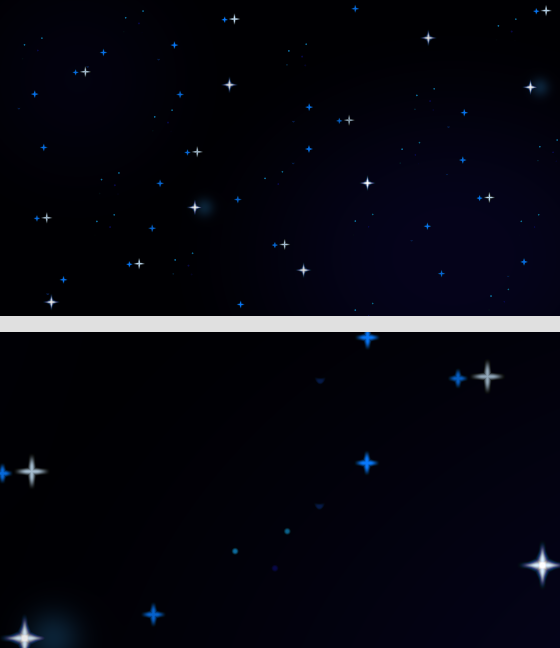
Top: the whole. Bottom: its middle third, enlarged.
Reproduce this texture procedurally as a Shadertoy shader.

```glsl
// A night sky: two faint navy glows on black, with four kinds of scattered lights.
// Each light sits in a jittered grid cell; golden-ratio steps share out the kinds:
// bright flares, white crosses with a companion, blue sparks and dot clusters.

const vec3 SPARK_BLUE = vec3(0.03, 0.48, 1.0);

vec2 hash2(float n) {
    vec3 p = fract(vec3(n + 1.7) * vec3(0.1031, 0.1030, 0.0973));
    p += dot(p, p.yzx + 33.33);
    return fract((p.xx + p.yz) * p.zy);
}

// Four-pointed star: arms of the given reach, tapering from core to tip
float star(vec2 p, float reach, float core, float tip) {
    p = abs(p);
    float along = max(p.x, p.y) / reach;
    float across = min(p.x, p.y);
    float halfWidth = mix(core, tip, smoothstep(0.0, 0.6, along));
    return smoothstep(1.0, 0.25, along) * smoothstep(halfWidth, 0.0, across);
}

float dot2(vec2 p, float radius) {
    return smoothstep(radius, radius * 0.2, length(p));
}

// Large white star with a blue fringe
vec3 flare(vec2 p) {
    vec3 fringe = vec3(0.08, 0.42, 0.8) * star(p, 0.029, 0.012, 0.005);
    vec3 body = vec3(0.85, 0.93, 1.0) * star(p, 0.024, 0.009, 0.0035);
    vec3 heart = vec3(1.0) * dot2(p, 0.010);
    return max(max(fringe, body), heart);
}

vec3 spark(vec2 p, float reach) {
    return SPARK_BLUE * max(star(p, reach, 0.006, 0.004), dot2(p, 0.006));
}

// Thin pale cross with a small blue star on its left
vec3 crossPair(vec2 p) {
    vec3 pale = vec3(0.75, 0.86, 0.95) * star(p, 0.020, 0.0055, 0.0042);
    return max(pale, spark(p + vec2(0.031, 0.002), 0.012));
}

// Loose group of tiny dots, cyan to deep navy
vec3 cluster(vec2 p, float strength) {
    vec3 c = vec3(0.05, 0.42, 0.62) * dot2(p, 0.0045);
    c += vec3(0.04, 0.38, 0.55) * dot2(p - vec2(0.055, 0.021), 0.0045);
    c += vec3(0.03, 0.03, 0.28) * dot2(p - vec2(0.042, -0.018), 0.005);
    c += vec3(0.02, 0.16, 0.27) * strength * dot2(p - vec2(-0.006, -0.044), 0.0045);
    c += vec3(0.02, 0.02, 0.20) * strength * dot2(p - vec2(0.052, -0.046), 0.005);
    return c;
}

void mainImage(out vec4 fragColor, in vec2 fragCoord) {
    vec2 uv = fragCoord / iResolution.y;
    float width = iResolution.x / iResolution.y;

    // Background glows: lower right and upper left
    float lowGlow = smoothstep(0.75, 0.1, length((uv - vec2(width * 0.81, 0.19)) * vec2(0.8, 1.0)));
    float highGlow = smoothstep(0.5, 0.0, length(uv - vec2(width * 0.14, 0.75)));
    vec3 color = vec3(0.0, 0.0, 0.012);
    color += vec3(0.018, 0.013, 0.09) * lowGlow + vec3(0.008, 0.006, 0.042) * highGlow;

    // Lights: ten columns by five rows
    vec3 lights = vec3(0.0);
    for (int i = 0; i < 50; i++) {
        float n = float(i);
        vec2 cell = vec2(mod(n, 10.0), floor(n / 10.0));
        vec2 jitter = hash2(n * 7.0);
        vec2 center = (cell + 0.08 + 0.84 * jitter) * vec2(width / 10.0, 0.2);
        vec2 p = uv - center;
        float kind = fract(n * 0.618034);
        float chance = hash2(n + 91.0).x;

        if (kind < 0.12) {
            lights = max(lights, flare(p) * mix(0.8, 1.0, chance));
            // A few flares carry a teal haze on their right
            if (i % 26 == 13) {
                float haze = exp(-dot(p - vec2(0.03, 0.0), p - vec2(0.03, 0.0)) / 0.0008);
                color += vec3(0.04, 0.13, 0.19) * haze;
            }
        } else if (kind < 0.30) {
            lights = max(lights, crossPair(p) * mix(0.75, 1.0, chance));
        } else if (kind < 0.66) {
            lights = max(lights, spark(p, 0.0145) * mix(0.8, 1.0, chance));
            // Dim curved fleck below some sparks
            vec2 q = p + vec2(0.05, 0.046);
            float fleck = dot2(vec2(q.x, (q.y - 90.0 * q.x * q.x) * 1.6), 0.007);
            lights = max(lights, vec3(0.02, 0.10, 0.28) * fleck * step(0.5, chance));
        } else {
            lights = max(lights, cluster(p, chance));
        }
    }
    fragColor = vec4(max(color, lights), 1.0);
}
```
